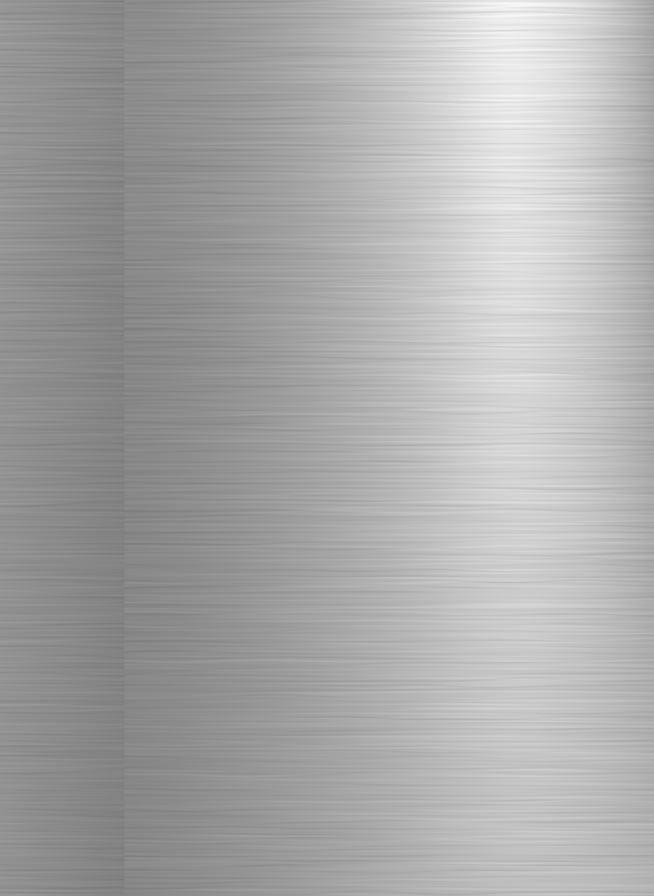
This texture is drawn by a WebGL 2 fragment shader. Its source:

```glsl
#version 300 es
precision highp float;
// Brushed metal sheet: hair-fine horizontal lines, a vertical seam and a soft sheen on the right.

uniform vec2 u_resolution;
out vec4 fragColor;

// Layout, as fractions of the canvas width
const float SEAM_X = 0.19;
const float SEAM_SOFTNESS = 0.002;
const float SHEEN_X = 0.765;
const float FALL_START_X = 0.74;

// Tones; pairs run from the bottom to the top of the canvas
const vec2 STRIP_TONE = vec2(0.572, 0.507);   // left edge, seam
const float PANEL_TONE = 0.53;
const vec2 SHEEN_GAIN = vec2(0.22, 0.39);
const vec2 SHEEN_CURVE = vec2(1.3, 1.75);
const vec2 EDGE_TONE = vec2(0.69, 0.62);
const float TOP_GLOW = 0.02;
const float PEAK_ROUNDING = 0.05;

// Grain, with sizes as fractions of the canvas height
const float LIGHT_PITCH = 0.0049;
const float DARK_PITCH = 0.0061;
const float LINE_HALF_WIDTH = 0.0012;
const float LIGHT_GAIN = 0.060;
const float DARK_GAIN = 0.066;
const float LINE_LENGTH = 0.14;
const float WANDER_LENGTH = 0.09;
const float WANDER = 0.7;                     // in pitches
const vec2 HAZE_SIZE = vec2(0.10, 0.0021);    // length, thickness
const float HAZE_GAIN = 0.045;

float hash(vec2 p) {
    return fract(sin(dot(p, vec2(12.9898, 78.233))) * 43758.5453);
}

// One row of smooth noise, shifted at random so that line ends never align
float rowNoise(float x, float row) {
    x += 17.0 * hash(vec2(row, 3.7));
    float cell = floor(x);
    float f = smoothstep(0.0, 1.0, x - cell);
    return mix(hash(vec2(cell, row)), hash(vec2(cell + 1.0, row)), f);
}

// Evenly spread thin lines, each wandering a little and varying in strength
float hairlines(vec2 p, float pitch, float seed) {
    float row = floor(p.y / pitch);
    float sum = 0.0;
    for (float k = -1.0; k <= 1.0; k++) {
        float id = row + k + seed;
        float wander = WANDER * (rowNoise(p.x / WANDER_LENGTH, id + 500.5) - 0.5);
        float d = (p.y - (row + k + 0.5 + wander) * pitch) / LINE_HALF_WIDTH;
        sum += rowNoise(p.x / LINE_LENGTH, id) * exp(-d * d);
    }
    return sum;
}

// Faint stretched noise between the lines, centred on zero
float haze(vec2 p) {
    vec2 q = p / HAZE_SIZE;
    float row = floor(q.y);
    float f = smoothstep(0.0, 1.0, q.y - row);
    return mix(rowNoise(q.x, row), rowNoise(q.x, row + 1.0), f) - 0.5;
}

// Relative brightness of the brushed surface
float grain(vec2 p) {
    return 1.0 + LIGHT_GAIN * hairlines(p, LIGHT_PITCH, 1300.0)
               - DARK_GAIN * hairlines(p, DARK_PITCH, 2900.0)
               + HAZE_GAIN * haze(p);
}

float smoothMin(float a, float b, float k) {
    float h = max(k - abs(a - b), 0.0) / k;
    return min(a, b) - 0.25 * k * h * h;
}

// Panel light: a curved rise to the sheen, then a quick fall to the right edge
float panelTone(vec2 uv) {
    float gain = mix(SHEEN_GAIN.x, SHEEN_GAIN.y, uv.y);
    float curve = mix(SHEEN_CURVE.x, SHEEN_CURVE.y, uv.y);
    float edge = mix(EDGE_TONE.x, EDGE_TONE.y, uv.y);
    float t = max((uv.x - SEAM_X) / (SHEEN_X - SEAM_X), 0.0);
    float s = max((uv.x - FALL_START_X) / (1.0 - FALL_START_X), 0.0);
    float rise = PANEL_TONE + gain * pow(t, curve);
    float fall = mix(PANEL_TONE + gain, edge, s * s);
    return smoothMin(rise, fall, PEAK_ROUNDING);
}

float stripTone(vec2 uv) {
    return mix(STRIP_TONE.x, STRIP_TONE.y, clamp(uv.x / SEAM_X, 0.0, 1.0));
}

void main() {
    vec2 uv = gl_FragCoord.xy / u_resolution;
    vec2 p = gl_FragCoord.xy / u_resolution.y;

    // Light on both sides of the seam
    float panel = smoothstep(-SEAM_SOFTNESS, SEAM_SOFTNESS, uv.x - SEAM_X);
    float tone = mix(stripTone(uv), panelTone(uv), panel);
    tone += TOP_GLOW * smoothstep(0.55, 1.0, uv.y);

    // The grain breaks at the seam
    tone *= mix(grain(p + vec2(5.3, 2.0)), grain(p), panel);

    fragColor = vec4(vec3(clamp(tone, 0.0, 1.0)), 1.0);
}
```
